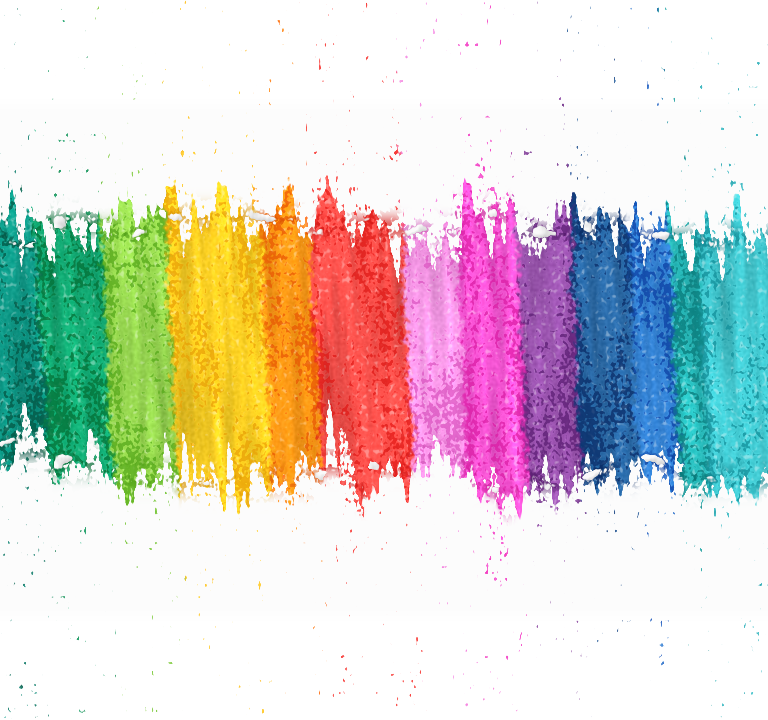
Give the GLSL for this background, as a WebGL 1 fragment shader.

```glsl
precision highp float;
// A rainbow band of crumbly pastel strokes rubbed across white paper.
// Sticks are layered left to right, each with its own colour and ends; stretched
// gradient noise tears the ends, pits the pigment and scatters loose dust.
uniform vec2 u_resolution;

struct Stroke {
  vec3 color;
  float top;
  float bottom;
  float seam;
};

vec2 gradientAt(vec2 cell) {
  float a = 6.2832 * fract(sin(dot(cell, vec2(127.1, 311.7))) * 43758.5);
  return vec2(cos(a), sin(a));
}

// Gradient noise, roughly -0.7 to 0.7
float noise(vec2 p) {
  vec2 i = floor(p);
  vec2 f = fract(p);
  vec2 w = f * f * f * (f * (f * 6.0 - 15.0) + 10.0);
  vec2 e = vec2(1.0, 0.0);
  float low = mix(dot(gradientAt(i), f), dot(gradientAt(i + e), f - e), w.x);
  float high = mix(dot(gradientAt(i + e.yx), f - e.yx), dot(gradientAt(i + 1.0), f - 1.0), w.x);
  return mix(low, high, w.y);
}

float bump(float x, float center, float width) {
  float d = (x - center) / width;
  return exp(-d * d);
}

// Lays one stick over everything to the right of its left edge
void lay(inout Stroke s, float x, float left, vec3 color, float top, float bottom) {
  float d = x - left;
  float k = smoothstep(-0.005, 0.005, d);
  s.color = mix(s.color, color, k);
  s.top = mix(s.top, top, k);
  s.bottom = mix(s.bottom, bottom, k);
  s.seam = max(s.seam, exp(-abs(d) * 60.0));
}

Stroke rainbow(float x) {
  Stroke s = Stroke(vec3(0.06, 0.60, 0.53), 0.667, 0.372, 0.0);
  lay(s, x, 0.055, vec3(0.08, 0.69, 0.47), 0.696, 0.350);
  lay(s, x, 0.140, vec3(0.60, 0.85, 0.32), 0.683, 0.335);
  lay(s, x, 0.224, vec3(1.00, 0.83, 0.14), 0.705, 0.322);
  lay(s, x, 0.347, vec3(1.00, 0.61, 0.09), 0.700, 0.328);
  lay(s, x, 0.410, vec3(0.98, 0.32, 0.30), 0.690, 0.352);
  lay(s, x, 0.533, vec3(0.97, 0.60, 0.91), 0.683, 0.365);
  lay(s, x, 0.602, vec3(0.97, 0.34, 0.84), 0.710, 0.330);
  lay(s, x, 0.680, vec3(0.62, 0.34, 0.70), 0.680, 0.325);
  lay(s, x, 0.752, vec3(0.17, 0.42, 0.66), 0.690, 0.338);
  lay(s, x, 0.825, vec3(0.21, 0.52, 0.84), 0.675, 0.352);
  lay(s, x, 0.877, vec3(0.16, 0.72, 0.72), 0.670, 0.325);
  lay(s, x, 0.915, vec3(0.26, 0.78, 0.81), 0.675, 0.330);
  s.bottom -= 0.045 * bump(x, 0.462, 0.012) + 0.035 * bump(x, 0.65, 0.018);
  return s;
}

// How far dust flies beyond the upper and lower ends
float reachAbove(float x) {
  return 0.020 + 0.025 * bump(x, 0.04, 0.025) + 0.025 * bump(x, 0.43, 0.05)
    + 0.03 * bump(x, 0.51, 0.02) + 0.04 * bump(x, 0.62, 0.025)
    + 0.025 * bump(x, 0.76, 0.018) + 0.05 * bump(x, 0.955, 0.025);
}

float reachBelow(float x) {
  return 0.020 + 0.025 * bump(x, 0.04, 0.03) + 0.02 * bump(x, 0.18, 0.03)
    + 0.035 * bump(x, 0.46, 0.018) + 0.05 * bump(x, 0.65, 0.02)
    + 0.026 * bump(x, 0.79, 0.05) + 0.02 * bump(x, 0.91, 0.03);
}

float dustSpecks(vec2 q, float gap, float reach) {
  float density = exp(-max(gap, 0.0) / reach);
  float grain = noise(q * vec2(215.0, 120.0)) + 0.5 * noise(q * vec2(95.0, 40.0))
    + 0.35 * noise(q * vec2(30.0, 12.0));
  return smoothstep(0.0, 0.16, grain - mix(0.58, 0.06, density));
}

// Pigment with streaks, fine crumbs, pale flecks and darker pits
vec3 pigment(vec3 color, vec2 q, float streak, float seam) {
  float patches = noise(q * vec2(13.0, 6.0)) + 0.6 * noise(q * vec2(42.0, 7.0));
  float fine = noise(q * vec2(205.0, 175.0));
  float grain = fine + 0.6 * noise(q * vec2(105.0, 80.0) + 3.0) + 0.3 * noise(q * 48.0);
  float pits = smoothstep(0.0, 0.35, grain + 0.8 * patches + 0.4 * seam - 0.20);
  float flecks = smoothstep(0.15, 0.6, noise(q * vec2(150.0, 130.0) + 9.0) + 0.3 * streak);
  vec3 c = color * (1.0 + 0.20 * streak) + 0.07 * fine;
  c = mix(c, vec3(1.0), 0.35 * flecks);
  return mix(c, color * color * 0.90, 0.75 * pits);
}

void main() {
  vec2 p = gl_FragCoord.xy / u_resolution;
  vec2 q = p * vec2(1.0667, 1.0);

  // Slightly slanted strokes with crumbling sides
  float x = p.x + 0.045 * (p.y - 0.5);
  vec2 along = vec2(x * 1.0667, q.y);
  float crumble = noise(q * 75.0);
  float speckle = noise(q * vec2(190.0, 140.0) + 5.0);
  float jitter = 0.007 * noise(q * vec2(8.0, 13.0)) + 0.007 * crumble + 0.008 * speckle;
  Stroke s = rainbow(x + jitter);
  float streak = noise(along * vec2(44.0, 3.5)) + 0.7 * noise(along * vec2(98.0, 6.0));

  // Torn ends: positive edge lies on the pigment
  float inside = min(s.top - p.y, p.y - s.bottom);
  float edge = inside + 0.095 * streak + 0.016 * crumble + 0.014 * speckle - 0.004;
  float cover = smoothstep(-0.003, 0.004, edge);

  // Paper, faintly grey within the middle sheet
  float sheet = smoothstep(0.13, 0.16, p.y) * (1.0 - smoothstep(0.84, 0.87, p.y));
  vec3 color = vec3(1.0 - 0.012 * sheet);

  // Loose dust beyond the ends and inside the tears
  float reach = p.y > 0.5 ? reachAbove(p.x) : reachBelow(p.x);
  float gap = max(-inside, -0.6 * edge);
  vec3 dust = mix(s.color * s.color, s.color, 0.5 + speckle);
  color = mix(color, dust, 0.85 * dustSpecks(q, gap, reach));

  color = mix(color, pigment(s.color, q, streak, s.seam), cover);

  // Pale broken lumps with dark crumbs along the ends
  float lump = noise(q * vec2(30.0, 48.0) + 7.0) + 0.15 * crumble + 0.15 * speckle;
  float nearEnd = bump(inside, 0.006, 0.017);
  float rim = smoothstep(0.08, 0.22, lump + 0.4 * speckle) * nearEnd;
  color = mix(color, s.color * s.color * 0.85, 0.7 * rim);
  float slope = noise(q * vec2(30.0, 48.0) + vec2(6.85, 7.2)) - lump;
  vec3 chalk = vec3(clamp(0.90 - 0.4 * slope, 0.74, 0.98));
  color = mix(color, chalk, smoothstep(0.24, 0.32, lump * nearEnd));

  gl_FragColor = vec4(clamp(color, 0.0, 1.0), 1.0);
}
```
